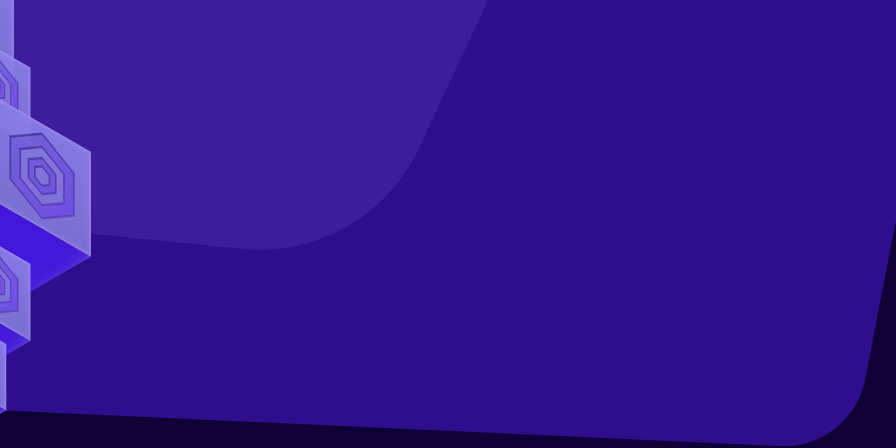
Reproduce this background procedurally as a Shadertoy shader.

```glsl
#define NIGHT vec3(0.06, 0.00, 0.21)
#define PANEL vec3(0.182, 0.054, 0.552)
#define SHEET vec3(0.238, 0.112, 0.608)
#define FACE vec3(0.52, 0.47, 0.87)
#define RIM vec3(0.66, 0.61, 0.97)
#define UNDERSIDE vec3(0.26, 0.09, 0.85)
#define GROOVE vec3(0.45, 0.33, 0.91)
#define GROOVE_EDGE vec3(0.25, 0.18, 0.60)
#define FACE_ALPHA 0.94
#define ISO_SLOPE 0.577
#define ISO_SCALE 0.866

// Right corner x, upper corner y, and height of each block face
const vec3 BLOCKS[5] = vec3[5](
    vec3(0.031, 1.020, 0.200),
    vec3(0.068, 0.849, 0.172),
    vec3(0.203, 0.661, 0.234),
    vec3(0.068, 0.411, 0.172),
    vec3(0.014, 0.232, 0.148));

float fill(float d) {
    return clamp(0.5 - d * iResolution.y, 0.0, 1.0);
}

// Bounded falloff from an edge into a shape
float fade(float d, float width) {
    return exp(-abs(d) / width);
}

// Distance to a wedge whose edges leave the corner along a and b
float roundedWedge(vec2 p, vec2 corner, vec2 a, vec2 b, float radius) {
    a = normalize(a);
    b = normalize(b);
    float sinHalf = sqrt(0.5 - 0.5 * dot(a, b));
    vec2 q = p - corner - normalize(a + b) * radius / sinHalf;
    if (dot(q, a) < 0.0 && dot(q, b) < 0.0) return length(q) - radius;
    float below = dot(q, vec2(-a.y, a.x));
    float beside = dot(q, vec2(b.y, -b.x));
    return max(below, beside) - radius;
}

float hexagon(vec2 q) {
    q = abs(q);
    return max(q.x, 0.5 * q.x + ISO_SCALE * q.y);
}

// Nested hexagonal grooves in face units
vec3 engrave(vec3 color, vec2 q, float size) {
    float hex = hexagon(q);
    float ring = abs(hex - 0.295) - 0.055;
    float core = abs(hex - 0.115) - 0.035;
    float groove = min(ring, core);
    float light = 0.5 + 0.5 * clamp((q.x - q.y) * 2.0, -1.0, 1.0);
    vec3 inside = mix(FACE * 0.92, GROOVE, 0.4 + 0.6 * light);
    color = mix(color, inside, fill(groove * size));
    float outline = fill((abs(groove) - 0.010) * size);
    return mix(color, GROOVE_EDGE, outline * mix(0.8, 0.45, light));
}

vec3 drawBlock(vec3 color, vec2 p, vec3 block) {
    float size = block.z;
    float side = p.x - block.x;
    float rise = -side * ISO_SLOPE;
    float base = block.y - size;
    float top = (p.y - block.y - rise) * ISO_SCALE;
    float bottom = (base + rise - p.y) * ISO_SCALE;
    float keel = (base - rise - p.y) * ISO_SCALE;

    // Underside, glowing toward its outer corner
    float under = max(max(side, -bottom), keel);
    float glow = 0.2 * fade(keel, 0.010) + 0.2 * fade(side, 0.025);
    color = mix(color, mix(UNDERSIDE, FACE, glow), fill(under));

    // Front face with engraved hexagons and a bright rim
    float face = max(max(side, top), bottom);
    vec2 q = vec2((side + 0.466 * size) / ISO_SCALE,
                  p.y - base - 0.5 * size - rise) / size;
    vec3 front = FACE * (1.0 + 0.08 * clamp(q.y, -1.0, 1.0));
    front = engrave(front, q, size);
    front = mix(front, RIM, 0.8 * fade(face, 0.0035));
    return mix(color, front, FACE_ALPHA * fill(face));
}

void mainImage(out vec4 fragColor, in vec2 fragCoord) {
    vec2 p = fragCoord / iResolution.xy * vec2(2.0, 1.0);

    // Tilted panel and the paler sheet on it
    float panel = roundedWedge(p, vec2(1.901, -0.003),
                               vec2(-1.0, 0.0458), vec2(0.19, 0.98), 0.185);
    float sheet = roundedWedge(p, vec2(0.817, 0.417),
                               vec2(-1.0, 0.10), vec2(0.424, 0.906), 0.392);
    vec3 color = mix(NIGHT, PANEL, fill(panel));
    color = mix(color, SHEET, fill(sheet));

    // Stack of blocks, each overlapping the one above
    for (int i = 0; i < 5; i++) color = drawBlock(color, p, BLOCKS[i]);

    fragColor = vec4(color, 1.0);
}
```
